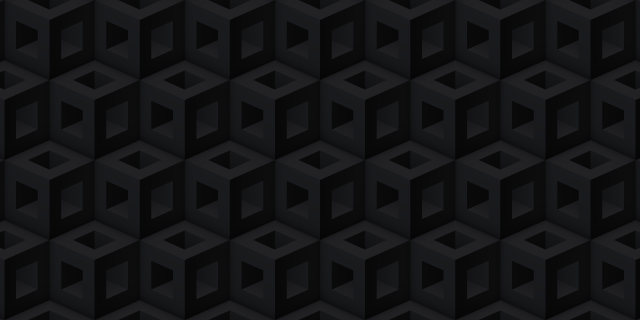
A WebGL 1 fragment shader for this pattern:

```glsl
precision highp float;

uniform vec2 u_resolution;

// Cube size as a share of the canvas height
const float HALF_WIDTH = 0.1409;
const float RISE = 0.0625;

// Square opening on every face, in face coordinates from 0 to 1
const float HOLE_LOW = 0.26;
const float HOLE_HIGH = 0.74;
const float HOLE_SPAN = HOLE_HIGH - HOLE_LOW;

const vec3 UP_TONE = vec3(0.132, 0.131, 0.142);
const vec3 LEFT_TONE = vec3(0.096, 0.099, 0.110);
const vec3 RIGHT_TONE = vec3(0.040, 0.040, 0.042);

const int SAMPLES = 4;

// Soft darkening near an inner corner
float crease(float dist, float reach, float strength) {
  return 1.0 - strength * exp(-dist / reach);
}

// Staggered cubes: local x in -1..1, local y in -4..1, origin at the lid centre
vec2 cubeCell(vec2 p) {
  float row = floor(p.y / 4.0) + 1.0;
  float y = p.y - 4.0 * row;
  float x = mod(p.x + row + 1.0, 2.0) - 1.0;
  if (y < abs(x) - 4.0) {
    y += 4.0;
    x = mod(x + 2.0, 2.0) - 1.0;
  }
  return vec2(x, y);
}

// Lid with a pit showing its two rear walls
vec3 lidColor(vec2 c) {
  float diamond = abs(c.x) + abs(c.y);
  if (diamond < HOLE_SPAN) {
    float depth = (HOLE_SPAN - abs(c.x) - c.y) / (2.0 * HOLE_SPAN);
    vec3 wall = c.x < 0.0 ? RIGHT_TONE : LEFT_TONE * 0.88;
    return wall * (1.05 - 0.30 * depth);
  }
  float rearEdge = 1.0 - abs(c.x) - c.y;
  return UP_TONE * crease(rearEdge, 0.16, 0.30);
}

// Side face, u outward from the front edge and v downward
vec3 sideColor(float u, float v, bool isLeft) {
  vec2 fromCentre = abs(vec2(u, v) - 0.5);
  if (max(fromCentre.x, fromCentre.y) < 0.5 * HOLE_SPAN) {
    if (3.0 * v - 2.0 * u > HOLE_HIGH) {
      float floorDepth = (HOLE_HIGH - v) / HOLE_SPAN;
      return UP_TONE * (0.94 - 0.35 * floorDepth);
    }
    float wallDepth = (HOLE_HIGH - u) / HOLE_SPAN;
    vec3 wall = isLeft ? RIGHT_TONE : LEFT_TONE;
    return wall * (1.0 - 0.25 * wallDepth);
  }
  vec3 tone = isLeft ? LEFT_TONE * mix(1.06, 0.96, v)
                     : RIGHT_TONE * mix(0.75, 1.40, u);
  float shade = crease(1.0 - v, 0.09, 0.45) * crease(1.0 - u, 0.08, 0.28);
  return tone * shade;
}

vec3 cubeColor(vec2 c) {
  float u = abs(c.x);
  if (c.y > u - 1.0) return lidColor(c);
  float v = (u - 1.0 - c.y) / 3.0;
  return sideColor(u, v, c.x < 0.0);
}

void main() {
  // Average a grid of samples for smooth edges
  vec3 sum = vec3(0.0);
  for (int j = 0; j < SAMPLES; j++) {
    for (int i = 0; i < SAMPLES; i++) {
      vec2 offset = (vec2(float(i), float(j)) + 0.5) / float(SAMPLES) - 0.5;
      vec2 p = gl_FragCoord.xy + offset - vec2(0.5 * u_resolution.x, 0.0);
      p /= u_resolution.y;
      sum += cubeColor(cubeCell(p / vec2(HALF_WIDTH, RISE)));
    }
  }
  gl_FragColor = vec4(sum / float(SAMPLES * SAMPLES), 1.0);
}
```
